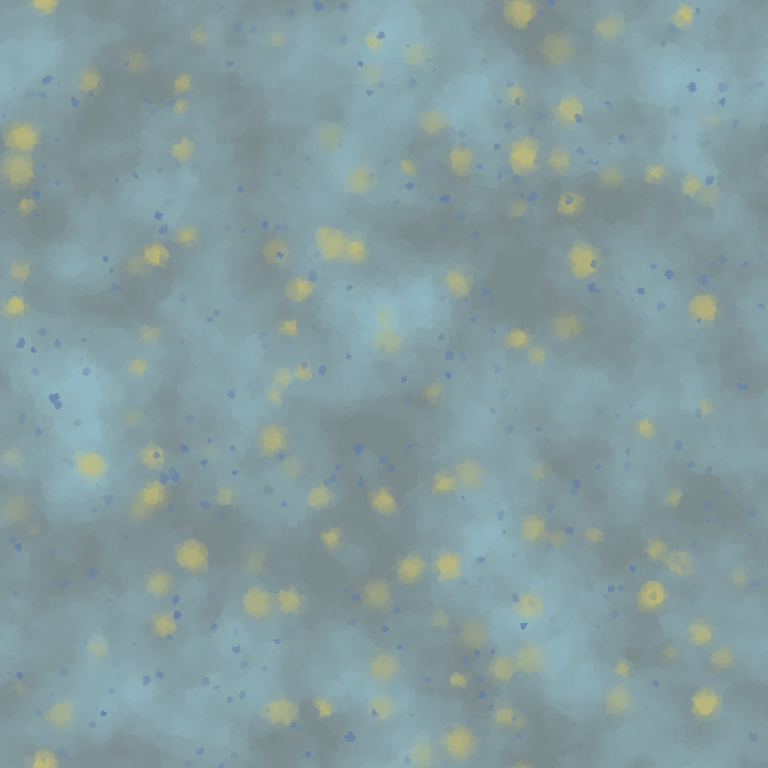
This texture is drawn by a Shadertoy shader. Its source:

```glsl
// Seamless mottled stone: slate grey clouded with pale blue, ochre lichen blotches
// and small blue flecks. Wrapping gradient noise is sampled at softened Voronoi
// facet centres, which breaks the clouds into daubed, slightly ragged patches.

const vec3 SLATE = vec3(0.480, 0.545, 0.555);
const vec3 PALE_BLUE = vec3(0.570, 0.720, 0.760);
const vec3 OCHRE = vec3(0.790, 0.750, 0.450);
const vec3 FLECK_BLUE = vec3(0.390, 0.495, 0.660);

// Integer hash of a cell that repeats after "period" cells.
vec3 hashCell(vec2 cell, float period, uint seed) {
    uvec2 c = uvec2(mod(cell, period) + 0.5);
    uvec3 v = uvec3(c, seed) * 1664525u + 1013904223u;
    v.x += v.y * v.z; v.y += v.z * v.x; v.z += v.x * v.y;
    v ^= v >> 16u;
    v.x += v.y * v.z; v.y += v.z * v.x; v.z += v.x * v.y;
    return vec3(v >> 8u) / 16777216.0;
}

float cornerSlope(vec2 cell, vec2 offset, float period, uint seed) {
    float angle = 6.28319 * hashCell(cell, period, seed).x;
    return dot(vec2(cos(angle), sin(angle)), offset);
}

// Gradient noise, roughly -0.7 to 0.7.
float noise(vec2 uv, float period, uint seed) {
    vec2 p = uv * period;
    vec2 cell = floor(p), f = p - cell;
    vec2 w = f * f * f * (f * (f * 6.0 - 15.0) + 10.0);
    vec2 e = vec2(1.0, 0.0);
    float low = mix(cornerSlope(cell, f, period, seed),
                    cornerSlope(cell + e, f - e, period, seed), w.x);
    float high = mix(cornerSlope(cell + e.yx, f - e.yx, period, seed),
                     cornerSlope(cell + 1.0, f - 1.0, period, seed), w.x);
    return mix(low, high, w.y);
}

float clouds(vec2 uv, float period, uint seed) {
    float sum = 0.0, amplitude = 1.0;
    for (uint i = 0u; i < 5u; i++) {
        sum += amplitude * noise(uv + 0.137 * float(i), period, seed + i);
        period *= 2.0;
        amplitude *= 0.62;
    }
    return sum;
}

// Position of the nearest facet centre, blended softly across facet borders.
vec2 facet(vec2 uv, float count, float crispness, uint seed) {
    vec2 p = uv * count, cell = floor(p);
    vec2 sum = vec2(0.0);
    float total = 0.0;
    for (int y = -1; y <= 1; y++)
    for (int x = -1; x <= 1; x++) {
        vec2 c = cell + vec2(x, y);
        vec2 centre = c + hashCell(c, count, seed).xy;
        vec2 d = p - centre;
        float weight = exp(-crispness * dot(d, d));
        sum += weight * centre;
        total += weight;
    }
    return sum / (total * count);
}

// Scattered round spots; radii are in cells, the result is coverage.
float spots(vec2 uv, float count, float chance, vec2 radii, float core, uint seed) {
    vec2 p = uv * count, cell = floor(p);
    float cover = 0.0;
    for (int y = -1; y <= 1; y++)
    for (int x = -1; x <= 1; x++) {
        vec2 c = cell + vec2(x, y);
        vec3 place = hashCell(c, count, seed);
        vec3 look = hashCell(c, count, seed + 1u);
        float radius = mix(radii.x, radii.y, look.x);
        float d = length(p - c - place.xy);
        float spot = 1.0 - smoothstep(radius * core, radius, d);
        cover = max(cover, step(place.z, chance) * spot * mix(0.25, 1.0, look.y));
    }
    return cover;
}

void mainImage(out vec4 fragColor, in vec2 fragCoord) {
    vec2 uv = fragCoord / iResolution.xy;

    // Fine wobble that frays the facet borders
    vec2 frayed = uv + 0.004 * vec2(noise(uv, 130.0, 51u), noise(uv, 130.0, 52u));

    // Clouds and blotches, averaged over overlapping facet layers
    float tone = 0.0, lichen = 0.0;
    for (uint i = 0u; i < 3u; i++) {
        float count = 44.0 + 26.0 * float(i);
        vec2 daub = facet(frayed, count, 28.0, 60u + i);
        tone += clouds(daub, 5.0, 10u) / 3.0;
        vec2 blotchPoint = mix(frayed, daub, 0.75);
        lichen += spots(blotchPoint, 16.0, 0.46, vec2(0.2, 0.46), 0.3, 30u) / 3.0;
    }
    vec3 color = mix(SLATE, PALE_BLUE, clamp(0.36 + 0.85 * tone, 0.0, 1.0));
    color = mix(color, OCHRE, 0.8 * lichen);

    // Angular flecks gathered into loose groups
    vec2 chip = mix(frayed, facet(uv, 150.0, 20.0, 70u), 0.6);
    float fleck = spots(chip, 44.0, 0.32, vec2(0.14, 0.34), 0.65, 40u);
    float group = smoothstep(-0.25, 0.2, noise(uv, 9.0, 80u));
    color = mix(color, FLECK_BLUE, 0.85 * fleck * group);

    fragColor = vec4(color, 1.0);
}
```
